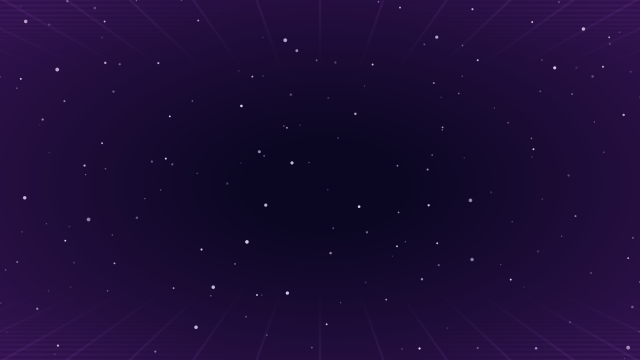
Write a Shadertoy shader that draws this background.

```glsl
// Deep violet space: dark oval centre, faint perspective grids above and below, scattered stars.

// Three random values in 0..1 from a cell index
vec3 hash32(vec2 cell) {
    vec3 h = fract(vec3(cell.xyx) * vec3(0.1031, 0.1030, 0.0973));
    h += dot(h, h.yxz + 33.33);
    return fract((h.xxy + h.yzz) * h.zyx);
}

// Violet vignette, darkest at the centre
vec3 background(vec2 uv) {
    float r = length((uv - vec2(0.508, 0.485)) * 2.0);
    float t = clamp((r - 0.27) / 0.9, 0.0, 1.2);
    return mix(vec3(0.045, 0.028, 0.135), vec3(0.163, 0.061, 0.272), t);
}

// Grid planes receding from the top and bottom edges
float grid(vec2 p) {
    float height = max(abs(p.y), 0.05);
    float slope = p.x / height;

    // Rays towards the vanishing point
    float offset = abs(fract(slope / 0.352 + 0.5) - 0.5) * 0.352 * height;
    float rayDistance = offset / sqrt(1.0 + slope * slope);
    float rays = (1.0 - smoothstep(0.0, 0.006, rayDistance)) * smoothstep(0.28, 0.52, height);

    // Cross rows, clearest in the corners
    float rows = 0.5 + 0.5 * cos(6.28319 * 16.0 / height);
    rows *= smoothstep(0.33, 0.5, height) * smoothstep(0.15, 0.85, abs(p.x));
    return 0.75 * rays + 0.55 * rows;
}

// One jittered star per occupied cell: x is coverage, y is brightness
vec2 stars(vec2 p, float cells, float density, float maxRadius, float seed) {
    vec2 q = p * cells;
    vec2 cell = floor(q);
    vec3 place = hash32(cell + seed);
    vec3 look = hash32(cell + seed + 57.0);
    float d = length(fract(q) - mix(vec2(0.1), vec2(0.9), place.xy)) / cells;
    float radius = maxRadius * mix(0.45, 1.0, look.x * look.x);
    float soft = max(0.0012, 0.7 / iResolution.y);
    float coverage = 1.0 - smoothstep(radius - soft, radius + soft, d);
    return vec2(coverage * step(place.z, density), look.y);
}

void mainImage(out vec4 fragColor, in vec2 fragCoord) {
    vec2 uv = fragCoord / iResolution.xy;
    vec2 p = (fragCoord - 0.5 * iResolution.xy) / iResolution.y;

    vec3 color = background(uv);
    color += vec3(0.075, 0.045, 0.085) * grid(p);

    // Small dim violet stars, then larger pale ones
    vec2 dim = stars(p + 20.0, 11.0, 0.45, 0.0035, 11.0);
    color = mix(color, mix(vec3(0.26, 0.14, 0.38), vec3(0.50, 0.42, 0.60), dim.y), dim.x);
    vec2 pale = stars(p + 20.0, 8.0, 0.55, 0.0052, 83.0);
    color = mix(color, mix(vec3(0.55, 0.46, 0.65), vec3(0.88, 0.84, 0.94), pale.y), pale.x);

    fragColor = vec4(color, 1.0);
}
```
